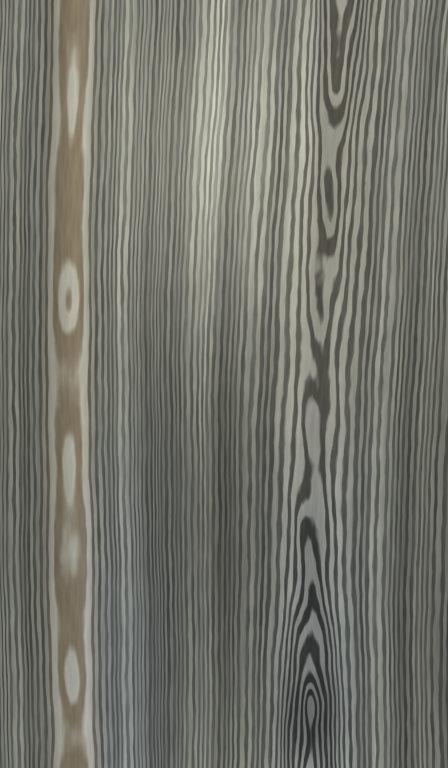
Give the GLSL for this texture, as a Shadertoy shader.

```glsl
// Weathered grey softwood board: fine vertical grain, two cathedral hearts, soft sheen.
const vec3 PALE = vec3(0.68, 0.685, 0.65);
const vec3 CHARCOAL = vec3(0.18, 0.19, 0.18);
const vec3 TAN = vec3(0.45, 0.405, 0.33);
const vec3 UMBER = vec3(0.29, 0.28, 0.26);
const float LEFT_HEART = 0.16;
const float RIGHT_HEART = 0.71;

float hash(float n) { return fract(sin(n * 91.345) * 4375.85); }

vec2 hash2(vec2 c) {
    return fract(sin(vec2(dot(c, vec2(127.1, 311.7)), dot(c, vec2(269.5, 183.3)))) * 4375.85);
}

// Smooth random value along a line.
float drift(float t) {
    return mix(hash(floor(t)), hash(floor(t) + 1.0), smoothstep(0.0, 1.0, fract(t)));
}

// Cellular noise: distance to the nearest scattered point.
float cellular(vec2 p) {
    float nearest = 4.0;
    for (int k = 0; k < 9; k++) {
        vec2 c = floor(p) + vec2(k % 3 - 1, k / 3 - 1);
        vec2 d = c + hash2(c) - p;
        nearest = min(nearest, dot(d, d));
    }
    return sqrt(nearest);
}

float glow(vec2 p, vec2 centre, vec2 size) {
    vec2 d = (p - centre) / size;
    return exp(-dot(d, d));
}

// Ring count outward from a heart with a broad core; power flattens the core.
float ringsFrom(float dx, float core, float density, float power) {
    return density * (pow(pow(abs(dx), power) + pow(core, power), 1.0 / power) - core);
}

float leftRings(float dx) { return ringsFrom(dx, 0.055, 102.0, 4.0); }
float rightRings(float dx) { return ringsFrom(dx, 0.07, 76.0, 2.0); }

// Pointed falloff that confines the arches to a heart.
float arch(float dx, float width) { return exp(-sqrt(dx * dx + 0.0001) / width); }

// Sideways drift of the whole grain plus small ripples.
float bendGrain(vec2 p) {
    float leftBend = 0.009 * sin(p.y * 5.0 + 2.2);
    float rightBend = 0.075 * p.y * p.y - 0.02;
    float ripple = 0.0022 * sin(p.y * 9.0 + p.x * 6.0)
                 + 0.0011 * sin(p.y * 23.0 + p.x * 17.0 + 1.0)
                 + 0.0006 * sin(p.y * 57.0 - p.x * 41.0);
    return p.x - mix(leftBend, rightBend, smoothstep(0.25, 0.7, p.x)) + ripple;
}

// Continuous ring phase over the board; 0.5 is the middle of a dark band.
float ringPhase(float x, float y) {
    float a = x - LEFT_HEART;
    float b = x - RIGHT_HEART;
    float halfGap = 0.5 * (RIGHT_HEART - LEFT_HEART);
    float join = leftRings(halfGap) + rightRings(halfGap);
    float phase = a < halfGap ? leftRings(a) : join - rightRings(b);
    // Slender pale islands in the left heart.
    float island = 0.5 + 0.5 * sin(y * 26.0 + 4.39 + 0.5 * sin(y * 11.0));
    phase -= 0.42 * island * island * island * exp(-a * a / 0.0003);
    phase += (0.1 * sin(y * 17.0) + 0.06 * sin(y * 39.0)) * exp(-a * a / 0.004);
    // Stacked arches below and hanging tongues above in the right heart.
    float low = max(0.0, 0.36 - y);
    float high = max(0.0, y - 0.6);
    float stack = 18.0 * low * low / (low + 0.07) + 9.0 * high * high / (high + 0.06)
                + 0.3 * sin(y * 21.0) + 0.14 * sin(y * 43.0 + 1.0)
                + 0.2 * sin(x * 95.0 + y * 38.0) - 0.45 * glow(vec2(y), vec2(0.4), vec2(0.07));
    phase += stack * arch(b, 0.06);
    phase += 1.1 * glow(vec2(x, y), vec2(RIGHT_HEART + 0.012, 0.085), vec2(0.032, 0.026));
    // Uneven yearly growth.
    return phase + 0.5 + 0.22 * sin(phase * 1.3) + 0.35 * sin(phase * 0.47);
}

// Share of dark latewood, with edges softened to the pixel size.
float latewood(float phase, float blur) {
    float halfWidth = 0.19 + 0.1 * hash(floor(phase));
    float edge = clamp(blur * 0.8, 0.1, 0.21);
    return 1.0 - smoothstep(halfWidth - edge, halfWidth + edge, abs(fract(phase) - 0.5));
}

void mainImage(out vec4 fragColor, in vec2 fragCoord) {
    vec2 p = fragCoord / iResolution.xy;
    float x = bendGrain(p);
    // Stain: tan in the left heart, umber in the right, charcoal elsewhere.
    float a = (x - LEFT_HEART) / 0.05;
    float b = (x - RIGHT_HEART) / 0.08;
    float leftCore = exp(-a * a * a * a);
    float rightCore = exp(-b * b);
    vec3 stain = mix(CHARCOAL, TAN, leftCore);
    stain = mix(stain, UMBER, rightCore * smoothstep(0.2, 0.5, p.y));
    // Rings with ragged edges, broken along their length.
    float ragged = cellular(vec2(x * 60.0, p.y * 34.0)) - 0.5;
    float fibre = cellular(vec2(x * 110.0, p.y * 22.0)) - 0.5;
    float worn = cellular(vec2(x * 55.0, p.y * 6.0)) - 0.5;
    float phase = ringPhase(x, p.y) + 0.2 * ragged * (1.0 - 0.7 * leftCore);
    float dark = latewood(phase, fwidth(phase));
    // Grain is faint between the hearts and strong inside them.
    float contrast = 0.4 - 0.06 * glow(p, vec2(0.42, 0.5), vec2(0.16, 0.9)) + 0.35 * worn;
    contrast = mix(contrast, 0.75, max(leftCore, rightCore));
    vec3 wood = mix(PALE, stain, mix(0.5, dark, contrast)) + 0.05 * fibre;
    wood *= 1.0 + 0.32 * (drift(phase * 0.55) - 0.5) * (1.0 - leftCore);
    // Sheen, shaded edges and broad streaks.
    float sheen = glow(p, vec2(0.46, 0.82), vec2(0.22, 0.24));
    float shade = 0.25 * glow(p, vec2(0.5, 0.3), vec2(0.15, 0.32))
                + 0.22 * glow(p, vec2(0.0, 0.3), vec2(0.1, 0.5))
                + 0.24 * glow(p, vec2(1.0, 0.2), vec2(0.2, 0.45));
    float streak = 0.045 * sin(x * 31.0 + 1.0) + 0.035 * sin(x * 67.0 + p.y * 3.0);
    wood *= 1.03 + 0.18 * sheen - shade + streak;
    wood += 0.08 * sheen * vec3(1.0, 0.99, 0.9);
    wood *= 1.0 - 0.3 * glow(p, vec2(0.69, 0.07), vec2(0.06, 0.06));
    // Warm light above, cool light below.
    float cool = smoothstep(0.65, 0.1, p.y) * (0.6 + 0.4 * sin(x * 14.0 - 2.5));
    wood *= mix(vec3(1.01, 1.0, 0.97), vec3(0.98, 1.0, 1.04), cool);
    fragColor = vec4(clamp(wood, 0.0, 1.0), 1.0);
}
```
